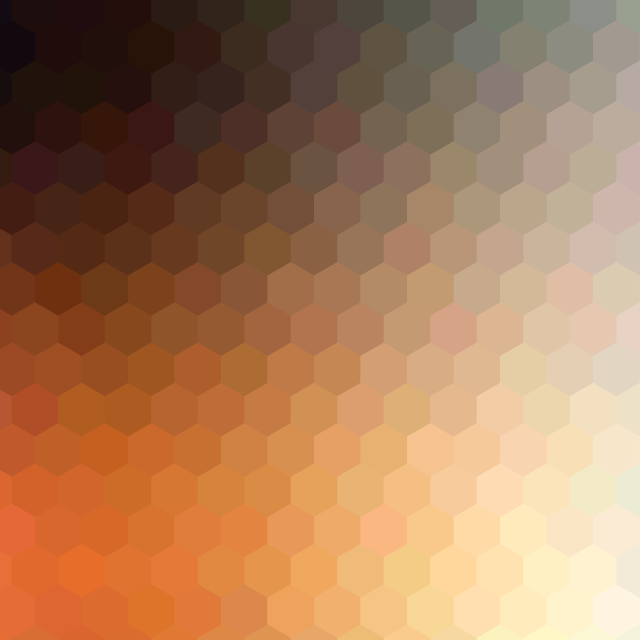
Give the GLSL for this background, as a WebGL 1 fragment shader.

```glsl
precision highp float;
// Honeycomb mosaic of flat hexagons tinted by a warm four-by-four colour blend.

uniform vec2 u_resolution;

// Hexagon lattice, in units of the canvas height
const float HEX_WIDTH = 0.07266;
const vec2 HEX_ORIGIN = vec2(0.3453, 0.4857);
const vec2 LATTICE = vec2(1.0, 1.7320508);

// Tint variation from one hexagon to the next
const float TINT_SCALE = 0.73;
const float TINT_AMOUNT = 0.055;
const float SHADE_AMOUNT = 0.025;

// Smoothing samples per axis
const int SAMPLES = 3;

// Vertical colour ramps from left to right, each listed from bottom to top
const vec3 EMBER_0 = vec3(0.902, 0.431, 0.227);
const vec3 EMBER_1 = vec3(0.745, 0.357, 0.180);
const vec3 EMBER_2 = vec3(0.290, 0.153, 0.094);
const vec3 EMBER_3 = vec3(0.086, 0.055, 0.063);

const vec3 COPPER_0 = vec3(0.863, 0.502, 0.251);
const vec3 COPPER_1 = vec3(0.761, 0.447, 0.212);
const vec3 COPPER_2 = vec3(0.384, 0.227, 0.141);
const vec3 COPPER_3 = vec3(0.204, 0.133, 0.094);

const vec3 SAND_0 = vec3(0.969, 0.835, 0.588);
const vec3 SAND_1 = vec3(0.918, 0.722, 0.525);
const vec3 SAND_2 = vec3(0.635, 0.518, 0.416);
const vec3 SAND_3 = vec3(0.361, 0.353, 0.306);

const vec3 PEARL_0 = vec3(0.961, 0.941, 0.871);
const vec3 PEARL_1 = vec3(0.922, 0.882, 0.804);
const vec3 PEARL_2 = vec3(0.816, 0.737, 0.682);
const vec3 PEARL_3 = vec3(0.588, 0.612, 0.580);

// Unit gradient direction for a noise lattice point
vec2 gradientAt(vec2 cell) {
    float angle = 6.28319 * fract(sin(dot(cell, vec2(127.1, 311.7))) * 43758.5);
    return vec2(cos(angle), sin(angle));
}

float gradientNoise(vec2 p) {
    vec2 i = floor(p);
    vec2 f = p - i;
    vec2 u = f * f * f * (f * (f * 6.0 - 15.0) + 10.0);
    vec2 e = vec2(1.0, 0.0);
    float low = mix(dot(gradientAt(i), f),
                    dot(gradientAt(i + e.xy), f - e.xy), u.x);
    float high = mix(dot(gradientAt(i + e.yx), f - e.yx),
                     dot(gradientAt(i + e.xx), f - e.xx), u.x);
    return mix(low, high, u.y);
}

// Cubic weights for four evenly spaced knots on 0..1
vec4 cubicWeights(float t) {
    float a = t - 1.0 / 3.0;
    float b = t - 2.0 / 3.0;
    float c = t - 1.0;
    return vec4(-4.5 * a * b * c, 13.5 * t * b * c, -13.5 * t * a * c, 4.5 * t * a * b);
}

vec3 blend(vec3 c0, vec3 c1, vec3 c2, vec3 c3, vec4 w) {
    return c0 * w.x + c1 * w.y + c2 * w.z + c3 * w.w;
}

vec3 backgroundColour(vec2 uv) {
    vec4 wx = cubicWeights(uv.x);
    vec4 wy = cubicWeights(uv.y);
    return blend(blend(EMBER_0, EMBER_1, EMBER_2, EMBER_3, wy),
                 blend(COPPER_0, COPPER_1, COPPER_2, COPPER_3, wy),
                 blend(SAND_0, SAND_1, SAND_2, SAND_3, wy),
                 blend(PEARL_0, PEARL_1, PEARL_2, PEARL_3, wy), wx);
}

// Centre of the nearest hexagon, chosen from two interleaved rectangular grids
vec2 hexCentre(vec2 q) {
    vec2 even = floor(q / LATTICE + 0.5) * LATTICE;
    vec2 odd = (floor(q / LATTICE) + 0.5) * LATTICE;
    vec2 toEven = q - even;
    vec2 toOdd = q - odd;
    return dot(toEven, toEven) < dot(toOdd, toOdd) ? even : odd;
}

vec3 mosaic(vec2 p, float aspect) {
    vec2 cell = hexCentre((p - HEX_ORIGIN) / HEX_WIDTH);
    vec2 centre = HEX_ORIGIN + cell * HEX_WIDTH;
    vec3 colour = backgroundColour(clamp(centre / vec2(aspect, 1.0), 0.0, 1.0));

    // Separate noise per channel shifts the hue, a shared one the brightness
    vec2 n = cell * TINT_SCALE;
    vec3 tint = vec3(gradientNoise(n + 17.3), gradientNoise(n + 41.7), gradientNoise(n + 73.1));
    return colour + TINT_AMOUNT * tint + SHADE_AMOUNT * gradientNoise(n + 97.9);
}

void main() {
    float aspect = u_resolution.x / u_resolution.y;
    vec3 total = vec3(0.0);
    for (int j = 0; j < SAMPLES; j++) {
        for (int i = 0; i < SAMPLES; i++) {
            vec2 offset = (vec2(float(i), float(j)) + 0.5) / float(SAMPLES) - 0.5;
            total += mosaic((gl_FragCoord.xy + offset) / u_resolution.y, aspect);
        }
    }
    gl_FragColor = vec4(clamp(total / float(SAMPLES * SAMPLES), 0.0, 1.0), 1.0);
}
```
